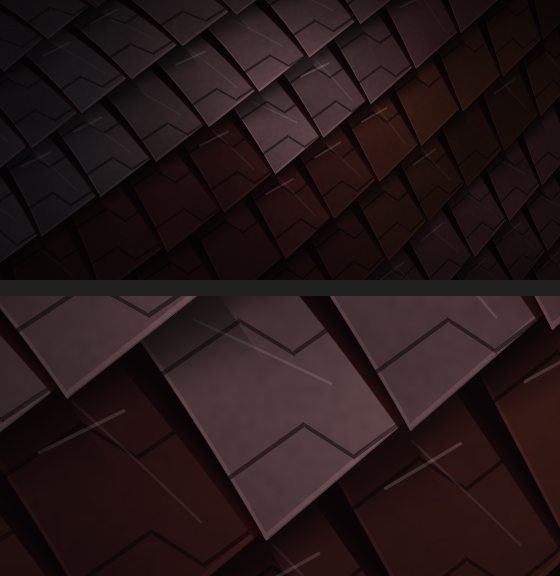
Top, the full canvas; bottom, a detail of the centre.
Give the GLSL for this pattern, as a Shadertoy shader.

```glsl
// Dim curved wall of overlapping slate and maroon scales with engraved lines.

float hash(vec2 p) {
    vec3 q = fract(vec3(p.xyx) * 0.1031);
    q += dot(q, q.yzx + 33.33);
    return fract((q.x + q.y) * q.z);
}

float noise(vec2 p) {
    vec2 i = floor(p), f = fract(p);
    f = f * f * (3.0 - 2.0 * f);
    return mix(mix(hash(i), hash(i + vec2(1, 0)), f.x),
               mix(hash(i + vec2(0, 1)), hash(i + vec2(1, 1)), f.x), f.y);
}

// Bends the canvas into rows (y, counted downward) and columns (x).
vec2 bendGrid(vec2 p) {
    float a = p.x, b = p.y;
    float u = 0.36 + a * (3.95 + a * (0.6 + 0.35 * a))
            + b * (2.4 - 0.35 * a + (0.5 - 1.6 * a) * b);
    float v = 3.426 + a * (2.11 + a * (0.45 + 0.3 * a))
            - (b - 0.1) * (3.02 + 0.5 * a + 0.45 * a * a);
    return vec2(u, v);
}

// Position inside the scale (xy) and its column and row (zw).
vec4 scaleAt(vec2 grid, float row) {
    float u = grid.x + 0.5 * mod(row + 1.0, 2.0);
    return vec4(fract(u), grid.y - row, floor(u), row);
}

// Lower end of a scale, tilted so its left corner hangs lowest.
float lowerEdge(vec4 s) {
    return 1.0 + 0.06 * (1.0 - s.x) + 0.035 * hash(s.zw + 7.0);
}

float stroke(float d, float width, float px) {
    return (1.0 - smoothstep(width, width + px, abs(d))) * min(1.0, 2.0 * width / px + 0.3);
}

float segment(vec2 p, vec2 a, vec2 b) {
    vec2 d = b - a;
    return length(p - a - d * clamp(dot(p - a, d) / dot(d, d), 0.0, 1.0));
}

// Stepped groove: level, a steep drop, then level again.
float steppedGroove(vec2 p, float top, float turn) {
    float ramp = (p.x - turn) / 0.15;
    float slope = step(0.0, ramp) * step(ramp, 1.0) * 1.65;
    return (p.y - top - 0.25 * clamp(ramp, 0.0, 1.0)) / sqrt(1.0 + slope * slope);
}

vec3 scaleColour(vec2 id, vec2 p) {
    bool slate = id.y < 3.0 || id.y > 5.0 || (id.y == 3.0 && id.x >= 0.0);
    vec3 cool = mix(vec3(0.145, 0.128, 0.145), vec3(0.178, 0.130, 0.135),
                    smoothstep(-0.9, -0.2, p.x));
    cool = mix(cool, vec3(0.19, 0.105, 0.115), smoothstep(0.2, 0.6, p.x));
    vec3 warm = mix(vec3(0.128, 0.054, 0.054), vec3(0.148, 0.074, 0.052),
                    smoothstep(0.0, 0.6, p.x));
    return (slate ? cool : warm) * (0.85 + 0.3 * hash(id));
}

void mainImage(out vec4 fragColor, in vec2 fragCoord) {
    vec2 p = (fragCoord - 0.5 * iResolution.xy) / iResolution.y;
    float px = 4.5 / iResolution.y;
    vec2 grid = bendGrid(p);

    // The row above covers the top of the row below.
    float row = floor(grid.y);
    vec4 above = scaleAt(grid, row - 1.0);
    if (above.y < lowerEdge(above)) row -= 1.0;
    vec4 s = scaleAt(grid, row);
    above = scaleAt(grid, row - 1.0);
    vec2 q = s.xy, id = s.zw;
    float rnd = hash(id + 21.0);

    // Face with soft stains and fine grain.
    vec3 col = scaleColour(id, p);
    col *= 0.82 + 0.28 * noise(p * 7.0 + rnd * 9.0) + 0.08 * noise(p * 90.0);
    col *= 0.9 + 0.2 * q.y;

    // Engraved steps, a slanted scratch and a bright nick.
    float groove = 0.0;
    for (int i = 0; i < 2; i++) {
        float k = float(i), r = hash(id + 31.0 * k + 3.0);
        float d = steppedGroove(q, 0.12 + 0.54 * k + 0.1 * r, 0.38 + 0.14 * r);
        groove = max(groove, stroke(d, 0.007, px) * step(0.2, r));
    }
    float scratch = stroke(segment(q, vec2(0.1 + 0.5 * rnd, 0.1), vec2(0.75, 0.5 + 0.4 * rnd)), 0.004, px);
    float nick = stroke(segment(q, vec2(0.22, 0.2), vec2(0.72, 0.17 + 0.1 * rnd)), 0.005, px);
    col *= 1.0 - 0.5 * groove;
    col += 0.05 * scratch * step(0.4, rnd);

    // Shadow thrown by the row above.
    float depth = above.y - lowerEdge(above);
    float shade = 1.0 - smoothstep(-0.04, 0.16 + 0.28 * above.x, depth);
    col *= 1.0 - shade * mix(0.5, 0.85, hash(id + 11.0));
    col += 0.09 * nick * step(0.62, rnd);

    // Pale rims on the left and lower edges.
    float bottom = lowerEdge(s) - q.y;
    float rim = max(stroke(q.x - 0.015, 0.006, px), stroke(bottom - 0.02, 0.008, px));
    col *= 1.0 + 0.3 * rim;

    // Dark tapering gap with a dull red streak on its near side.
    float gapStart = mix(0.83, 0.95, q.y);
    float streak = 1.0 - smoothstep(0.0, 0.09, q.x - gapStart);
    vec3 gap = mix(vec3(0.025, 0.010, 0.014), vec3(0.095, 0.030, 0.028), streak * q.y);
    col = mix(col, gap, smoothstep(-px, px, q.x - gapStart));
    col *= mix(0.2, 1.0, smoothstep(0.0, px, q.x) * smoothstep(0.0, px, bottom));

    // Central light and dim borders.
    vec2 fromLight = p - vec2(0.12, 0.18);
    float light = 0.72 + 0.95 * exp(-6.0 * dot(fromLight, fromLight));
    float vignette = 1.0 - 0.32 * p.x * p.x - 1.25 * p.y * p.y;
    fragColor = vec4(col * light * vignette + vec3(0.008, 0.004, 0.006), 1.0);
}
```
